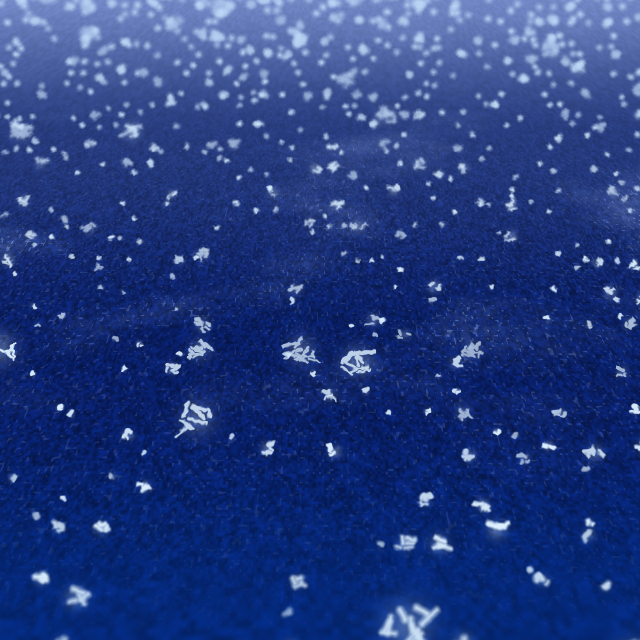
Reproduce this texture procedurally as a three.js fragment shader.

```glsl
// Snow crystals scattered on a dark blue surface receding into soft haze.
varying vec2 vUv;

const float HORIZON = 1.4;
const float FOCUS_Y = 0.43;
const vec3 NEAR_BLUE = vec3(0.015, 0.155, 0.47);
const vec3 DEEP_BLUE = vec3(0.03, 0.115, 0.39);
const vec3 SLATE_BLUE = vec3(0.16, 0.24, 0.50);
const vec3 HAZE_BLUE = vec3(0.47, 0.56, 0.80);
const vec3 POWDER = vec3(0.52, 0.62, 0.86);
const vec3 SNOW = vec3(0.86, 0.94, 1.0);

vec3 hash3(vec2 p) {
  vec3 q = fract(p.xyx * vec3(0.1031, 0.1030, 0.0973));
  q += dot(q, q.yxz + 33.33);
  return fract((q.xxy + q.yzz) * q.zyx);
}

float valueNoise(vec2 p) {
  vec2 i = floor(p);
  vec2 f = fract(p);
  f *= f * (3.0 - 2.0 * f);
  float low = mix(hash3(i).x, hash3(i + vec2(1.0, 0.0)).x, f.x);
  float high = mix(hash3(i + vec2(0.0, 1.0)).x, hash3(i + 1.0).x, f.x);
  return mix(low, high, f.y);
}

float fbm(vec2 p) {
  float sum = 0.0;
  float gain = 0.53;
  for (int i = 0; i < 4; i++) {
    sum += gain * valueNoise(p);
    p = p * 2.03 + 17.3;
    gain *= 0.5;
  }
  return sum;
}

// Perspective: rows shrink towards the horizon while cells stay square
vec2 toGround(vec2 uv) {
  float depth = HORIZON - uv.y;
  return vec2((uv.x - 0.5) / depth, -log(depth));
}

vec2 toScreen(vec2 ground) {
  float depth = exp(-ground.y);
  return vec2(ground.x * depth + 0.5, HORIZON - depth);
}

float lensBlur(float y) {
  return 0.0013 + 0.02 * pow(abs(y - FOCUS_Y), 1.6);
}

float needleDistance(vec2 p, vec2 arm) {
  float along = clamp(dot(p, arm) / dot(arm, arm), -1.0, 1.0);
  return length(p - arm * along);
}

// One crystal: a tangle of short needles inside a faint powder halo
float flake(vec2 p, float size, float width, float needles, float blur, vec2 seed) {
  float clear = 1.0 - 0.3 * exp(-1.6 * dot(p, p) / (size * size));
  for (int k = 0; k < 12; k++) {
    if (float(k) >= needles) break;
    vec3 rnd = hash3(seed + float(k) * vec2(7.3, 3.1));
    float angle = 6.2832 * fract(rnd.x * 7.0 + rnd.y * 5.0);
    vec2 arm = size * (0.2 + 0.35 * rnd.z) * vec2(cos(angle), 0.7 * sin(angle));
    vec2 offset = (rnd.xy - 0.5) * size * vec2(1.5, 1.2);
    float d = needleDistance(p - offset, arm);
    float w = width * (0.6 + 0.6 * rnd.y);
    clear *= smoothstep(w - blur, w + blur, d);
  }
  return 1.0 - clear;
}

float flakeLayer(vec2 uv, float cells, float chance, float nearShare,
                 float size, float needles, float seed) {
  vec2 home = floor(toGround(uv) * cells);
  float clear = 1.0;
  for (int j = -1; j <= 1; j++) {
    for (int i = -1; i <= 1; i++) {
      vec2 cell = home + vec2(float(i), float(j));
      vec3 rnd = hash3(cell + seed);
      vec2 center = toScreen((cell + 0.2 + 0.6 * rnd.xy) / cells);
      if (rnd.z > chance * mix(nearShare, 1.0, center.y * center.y)) continue;
      vec3 look = hash3(cell * 1.7 + seed + 41.0);
      float depth = HORIZON - center.y;
      float scale = size * depth * mix(0.45, 1.0, look.x);
      clear *= 1.0 - mix(0.65, 1.0, look.y) * flake(uv - center, scale,
        0.0029 * depth, needles * mix(0.5, 1.0, look.z), lensBlur(center.y), cell + seed);
    }
  }
  return 1.0 - clear;
}

vec3 surface(vec2 uv, vec2 ground, float focus) {
  vec3 color = mix(NEAR_BLUE, DEEP_BLUE, smoothstep(0.0, 0.4, uv.y));
  color = mix(color, SLATE_BLUE, smoothstep(0.45, 0.85, uv.y));
  color = mix(color, HAZE_BLUE, smoothstep(0.78, 1.05, uv.y));
  // Rough grain, coarser where the lens is out of focus
  float fine = valueNoise(ground * 270.0) - 0.5;
  float coarse = valueNoise(ground * 110.0) - 0.5;
  color *= 1.0 + 0.5 * fine * focus + 0.3 * coarse * (1.0 - 0.75 * uv.y);
  // Wiped streaks of powder and scattered dust
  float streak = smoothstep(0.46, 0.8, fbm(ground * vec2(3.0, 9.0) + 5.0));
  streak *= smoothstep(0.2, 0.65, uv.y);
  float dust = smoothstep(0.72, 0.98, valueNoise(ground * 230.0 + 90.0)) * focus;
  float speckle = mix(0.35, fbm(ground * 120.0), focus);
  return mix(color, POWDER, clamp(0.6 * streak * speckle + dust * (0.2 + 0.5 * streak), 0.0, 1.0));
}

void main() {
  vec2 ground = toGround(vUv);
  float focus = 1.0 - smoothstep(0.1, 0.5, abs(vUv.y - FOCUS_Y));
  // Ragged edges come from a slight warp of the crystal space
  vec2 warp = vec2(valueNoise(ground * 190.0), valueNoise(ground * 190.0 + 50.0)) - 0.5;
  vec2 uv = vUv + 0.004 * warp * (0.3 + 0.7 * focus);
  float clumps = flakeLayer(uv, 7.0, 0.3, 0.8, 0.036, 12.0, 11.0);
  float crystals = flakeLayer(uv, 16.0, 0.4, 0.8, 0.016, 5.0, 127.0);
  float chips = flakeLayer(uv, 34.0, 0.32, 0.22, 0.0065, 2.0, 263.0);
  float snow = 1.0 - (1.0 - clumps) * (1.0 - crystals) * (1.0 - chips);
  vec3 snowColor = mix(SNOW, SNOW * vec3(0.86, 0.9, 0.97), smoothstep(0.6, 1.0, vUv.y));
  gl_FragColor = vec4(mix(surface(vUv, ground, focus), snowColor, snow), 1.0);
}
```
